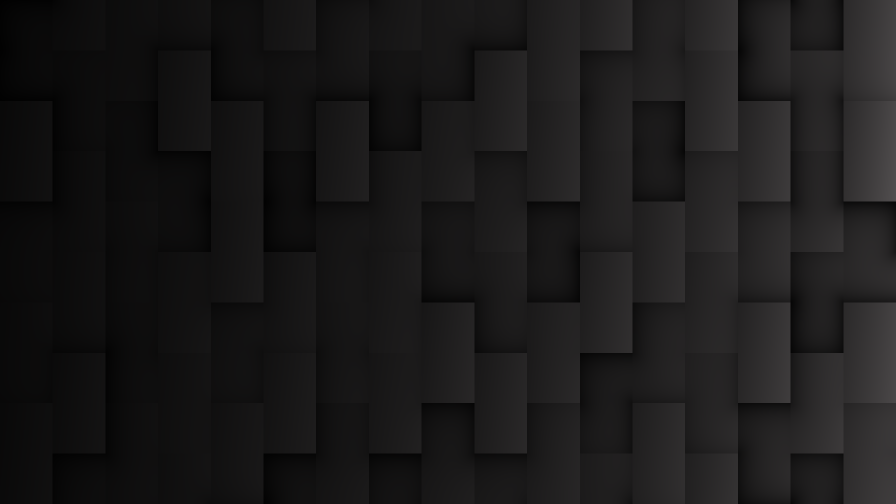
Give the GLSL for this background, as a Shadertoy shader.

```glsl
// Dark staggered wall of upright blocks at varied heights with soft shadows
#define COLUMNS 17.0
#define ROWS 5.0
#define SHADOW_REACH 0.24
#define SHADOW_DEPTH 0.75
#define TILE_SHEEN 0.26
#define LEFT_TONE 0.040
#define RIGHT_TONE 0.172
#define SEED 3.7

float hash(vec2 cell) {
    return fract(sin(dot(cell, vec2(127.1, 311.7)) + SEED) * 43758.5453);
}

// Odd columns slide up by half a block
float stagger(float column) {
    return 0.5 * mod(column, 2.0);
}

vec2 tileAt(vec2 grid, float column) {
    return vec2(column, floor(grid.y - stagger(column)));
}

// Product of the soft shadows cast by taller neighbours
float neighbourShadow(vec2 grid, vec2 tile, float tileAspect) {
    float height = hash(tile);
    float light = 1.0;
    for (int i = -1; i <= 1; i++) {
        for (int j = -1; j <= 1; j++) {
            vec2 other = tileAt(grid, tile.x + float(i));
            other.y += float(j);
            vec2 center = other + vec2(0.5, 0.5 + stagger(other.x));
            vec2 gap = max(abs(grid - center) - 0.5, 0.0) * vec2(1.0, tileAspect);
            float rise = smoothstep(0.0, 0.8, hash(other) - height);
            light *= 1.0 - SHADOW_DEPTH * rise * exp(-length(gap) / SHADOW_REACH);
        }
    }
    return light;
}

vec3 wall(vec2 uv, float tileAspect) {
    vec2 grid = uv * vec2(COLUMNS, ROWS);
    vec2 tile = tileAt(grid, floor(grid.x));
    vec2 local = grid - tile - vec2(0.0, stagger(tile.x));
    float height = hash(tile);

    // Light comes from the right, strongest at the last column
    float tone = mix(LEFT_TONE, RIGHT_TONE, uv.x) + 0.05 * pow(uv.x, 10.0);
    tone *= 0.88 + 0.26 * height;

    // Each face brightens to the right and a little downwards
    float sheen = (local.x - 0.5) + 0.3 * (0.5 - local.y);
    tone *= 1.0 + TILE_SHEEN * sheen * (0.5 + height);

    tone *= neighbourShadow(grid, tile, tileAspect);
    return tone * vec3(1.02, 0.98, 0.99);
}

void mainImage(out vec4 fragColor, in vec2 fragCoord) {
    float tileAspect = (iResolution.y / ROWS) / (iResolution.x / COLUMNS);
    vec3 color = vec3(0.0);

    // Four samples smooth the block edges
    for (int s = 0; s < 4; s++) {
        vec2 offset = vec2(float(s % 2), float(s / 2)) * 0.5 - 0.25;
        color += wall((fragCoord + offset) / iResolution.xy, tileAspect);
    }
    fragColor = vec4(color * 0.25, 1.0);
}
```
